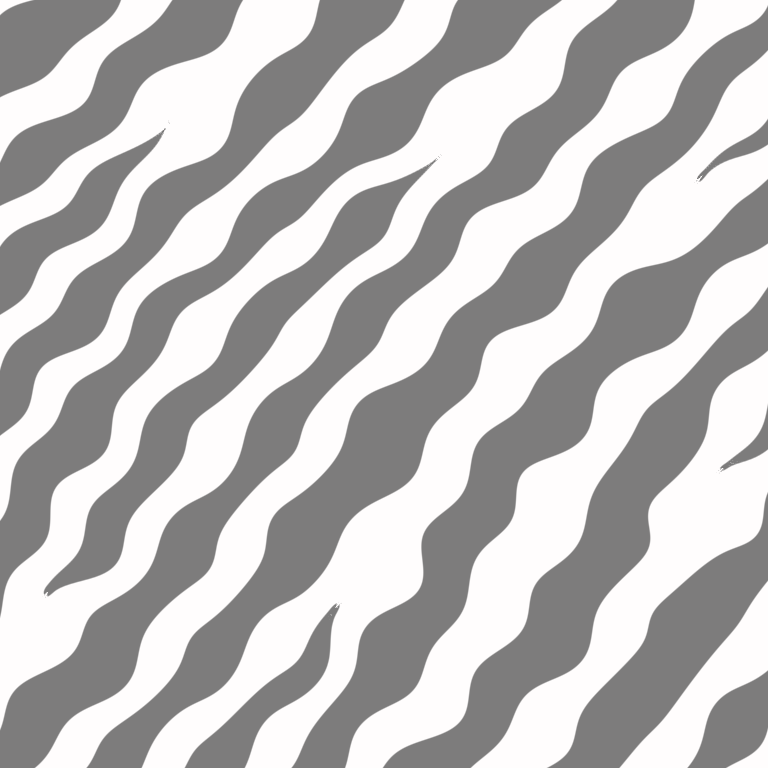
A WebGL 2 fragment shader for this pattern:

```glsl
#version 300 es
precision highp float;
// Grey and white zebra stripes: wavy, diagonal, forking to pointed tips.

uniform vec2 u_resolution;
out vec4 fragColor;

const float PI = 3.14159265;

float hash(float n) {
    return fract(sin(n * 127.1 + 3.7) * 43758.545);
}

// Layered sines that push the stripes sideways.
float sway(vec2 p) {
    float drift = 0.022 * sin(5.3 * p.x + 4.0 * p.y + 1.0);
    float bend = 1.3 * sin(6.0 * p.x - 9.0 * p.y);
    float ripple = 0.0085 * sin(39.0 * p.x + 23.0 * p.y + bend)
                 + 0.0060 * sin(29.0 * p.x - 31.0 * p.y + 2.0 - bend);
    return drift + ripple;
}

// Positive inside grey stripes, negative inside white ones.
float stripeField(vec2 p) {
    // p.x runs along the stripes, p.y across them.
    float across = (p.y + sway(p)) / 0.29 + 0.15;
    float row = floor(across);
    float q = across - row - 0.5;

    // Each row changes between three and two stripes; forks sit at the zeros.
    float wave = sin(4.2 * p.x + 2.0 * PI * hash(row));
    float split = 2.0 * wave * abs(wave);
    float phase = 5.0 * PI * q + atan(sin(PI * q), split * cos(PI * q));

    // Slow and quick changes of stripe width.
    float width = 0.12 + 0.16 * sin(11.0 * p.x - 13.0 * p.y)
                + 0.14 * sin(33.0 * p.x + 17.0 * p.y + 4.0);
    return cos(phase) + width;
}

void main() {
    vec2 uv = gl_FragCoord.xy / min(u_resolution.x, u_resolution.y);
    vec2 along = vec2(cos(0.855), sin(0.855));
    vec2 p = vec2(dot(uv, along), dot(uv, vec2(-along.y, along.x)));

    // Edge smoothing from the slope of the field.
    float field = stripeField(p);
    float slope = max(length(vec2(dFdx(field), dFdy(field))), 1e-4);
    float grey = smoothstep(-0.9, 0.9, field / slope);

    vec3 whiteColor = vec3(1.0, 0.992, 0.992);
    vec3 greyColor = vec3(0.492, 0.488, 0.488);
    fragColor = vec4(mix(whiteColor, greyColor, grey), 1.0);
}
```
